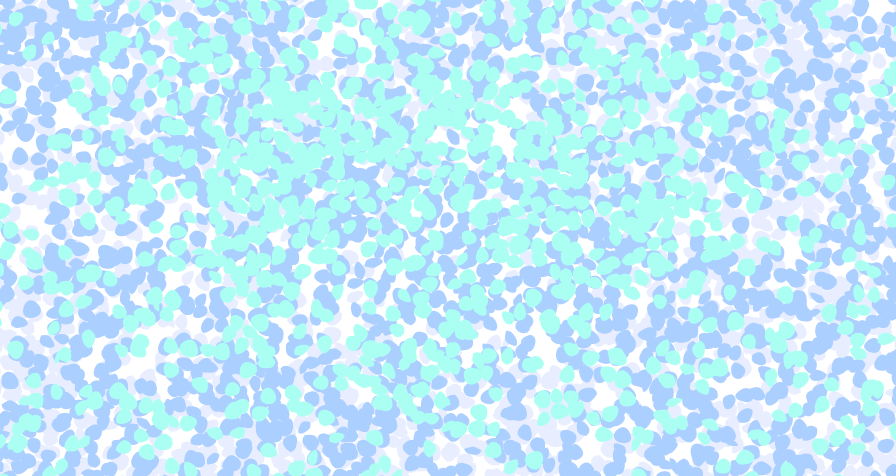
Give the GLSL for this pattern, as a Shadertoy shader.

```glsl
const vec3 PAPER = vec3(1.0);
const vec3 LAVENDER = vec3(0.91, 0.935, 1.0);
const vec3 BLUE = vec3(0.67, 0.81, 1.0);
const vec3 MINT = vec3(0.67, 1.0, 0.95);

// Lengths are in canvas heights
const float CELL = 0.04;
const float RADIUS = 0.0182;
const float SIZE_SPREAD = 0.12;
const float MIN_WIDTH = 0.22;      // narrowest half of a petal, relative to its length
const float ROUNDNESS = 0.38;      // lower gives more round petals
const float WOBBLE = 0.06;
const float CLUMP_SCALE = 5.5;
const float CLUMP_CONTRAST = 0.5;
const int PASSES = 3;

// Chance of a petal per cell: at the rim, at the focus
const vec2 LAVENDER_CHANCE = vec2(0.66, 0.12);
const vec2 BLUE_CHANCE = vec2(0.47, 0.47);
const vec2 MINT_CHANCE = vec2(0.11, 0.52);
const vec2 LAVENDER_FOCUS = vec2(0.5, 0.42);
const vec2 MINT_FOCUS = vec2(0.45, 0.60);
const vec2 FOCUS_SIZE = vec2(0.62, 0.38);

vec3 hash3(ivec3 key) {
    uvec3 v = uvec3(key) * 1664525u + 1013904223u;
    v.x += v.y * v.z; v.y += v.z * v.x; v.z += v.x * v.y;
    v ^= v >> 16u;
    v.x += v.y * v.z; v.y += v.z * v.x; v.z += v.x * v.y;
    return vec3(v >> 8u) / 16777216.0;
}

float valueNoise(vec2 p, int seed) {
    ivec2 i = ivec2(floor(p));
    vec2 f = fract(p);
    f = f * f * (3.0 - 2.0 * f);
    float a = hash3(ivec3(i, seed)).x;
    float b = hash3(ivec3(i + ivec2(1, 0), seed)).x;
    float c = hash3(ivec3(i + ivec2(0, 1), seed)).x;
    float d = hash3(ivec3(i + ivec2(1, 1), seed)).x;
    return mix(mix(a, b, f.x), mix(c, d, f.x), f.y);
}

// Petal made of two circular arcs that meet at the tips; equal full widths give a disc
float petalDistance(vec2 p, float halfLength, vec2 widths) {
    float w = halfLength * (p.y > 0.0 ? widths.x : widths.y);
    float arcRadius = (halfLength * halfLength + w * w) / (2.0 * w);
    return length(vec2(p.x, abs(p.y) + arcRadius - w)) - arcRadius;
}

float petalChance(vec2 p, vec2 chance, vec2 focus, int seed) {
    float aspect = iResolution.x / iResolution.y;
    vec2 q = (p - focus * vec2(aspect, 1.0)) / FOCUS_SIZE;
    float clump = valueNoise(p * CLUMP_SCALE, seed) * 2.0 - 1.0;
    return mix(chance.x, chance.y, exp(-dot(q, q))) * (1.0 + CLUMP_CONTRAST * clump);
}

// Distance to the nearest petal of one colour
float scatter(vec2 p, vec2 chance, vec2 focus, int seed) {
    float nearest = 1.0;
    for (int pass = 0; pass < PASSES; pass++) {
        int key = seed + pass * 2;
        vec2 shift = hash3(ivec3(key, 7, 3)).xy;
        ivec2 home = ivec2(floor(p / CELL + shift));
        for (int y = -1; y <= 1; y++)
        for (int x = -1; x <= 1; x++) {
            ivec2 cell = home + ivec2(x, y);
            vec3 place = hash3(ivec3(cell, key));
            vec2 center = (vec2(cell) + place.xy - shift) * CELL;
            if (place.z > petalChance(center, chance, focus, seed)) continue;

            vec3 form = hash3(ivec3(cell, key + 1));
            float angle = form.x * 6.2832;
            float c = cos(angle), s = sin(angle);
            vec2 q = mat2(c, -s, s, c) * (p - center);
            float size = RADIUS * (1.0 + SIZE_SPREAD * (2.0 * fract(form.x * 37.0) - 1.0));
            vec2 widths = mix(vec2(MIN_WIDTH), vec2(1.0), pow(form.yz, vec2(ROUNDNESS)));
            float ripple = sin(3.0 * atan(q.y, q.x) + form.y * 40.0);
            float d = petalDistance(q, size, widths) + WOBBLE * ripple * length(q);
            nearest = min(nearest, d);
        }
    }
    return nearest;
}

float coverage(float d) {
    return clamp(0.5 - d * iResolution.y, 0.0, 1.0);
}

void mainImage(out vec4 fragColor, in vec2 fragCoord) {
    vec2 p = fragCoord / iResolution.y;

    // Layers from back to front
    vec3 color = PAPER;
    color = mix(color, LAVENDER, coverage(scatter(p, LAVENDER_CHANCE, LAVENDER_FOCUS, 11)));
    color = mix(color, BLUE, coverage(scatter(p, BLUE_CHANCE, MINT_FOCUS, 31)));
    color = mix(color, MINT, coverage(scatter(p, MINT_CHANCE, MINT_FOCUS, 51)));
    fragColor = vec4(color, 1.0);
}
```
